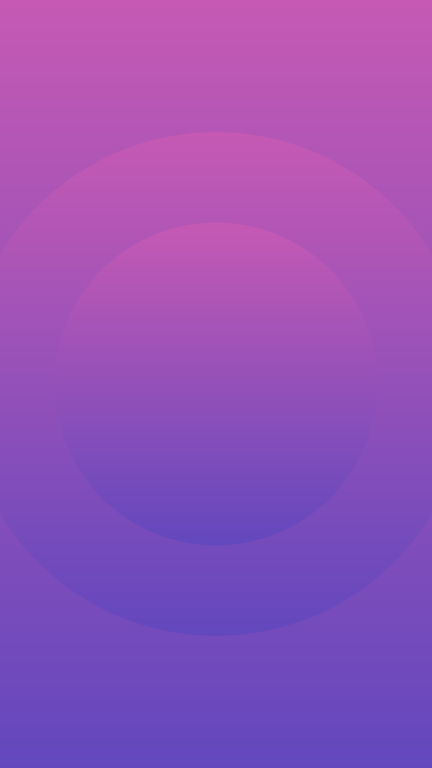
This background is drawn by a WebGL 2 fragment shader. Its source:

```glsl
#version 300 es
precision highp float;
// Two concentric discs on a vertical violet-to-pink gradient.
// Each disc repeats the same gradient, squeezed to its own height,
// so its rim shows at top and bottom and melts away at the sides.

uniform vec2 u_resolution;
out vec4 fragColor;

// Lengths are in canvas heights, measured from the canvas centre.
const vec3 VIOLET = vec3(0.388, 0.281, 0.742);
const vec3 PINK = vec3(0.774, 0.350, 0.706);
const int DISC_COUNT = 2;
const float OUTER_RADIUS = 0.328;
const float RADIUS_STEP = 0.1178;

// Gradient spanning -halfHeight (violet) to +halfHeight (pink).
vec3 verticalGradient(float y, float halfHeight) {
  return mix(VIOLET, PINK, clamp(0.5 + 0.5 * y / halfHeight, 0.0, 1.0));
}

// Coverage of a centred disc, with an edge one pixel wide.
float discCoverage(vec2 p, float radius, float pixel) {
  return clamp(0.5 - (length(p) - radius) / pixel, 0.0, 1.0);
}

void main() {
  float pixel = 1.0 / u_resolution.y;
  vec2 p = (gl_FragCoord.xy - 0.5 * u_resolution) * pixel;

  // Backdrop
  vec3 color = verticalGradient(p.y, 0.5);

  // Discs, from the outside in
  for (int i = 0; i < DISC_COUNT; i++) {
    float radius = OUTER_RADIUS - RADIUS_STEP * float(i);
    color = mix(color, verticalGradient(p.y, radius), discCoverage(p, radius, pixel));
  }

  fragColor = vec4(color, 1.0);
}
```
